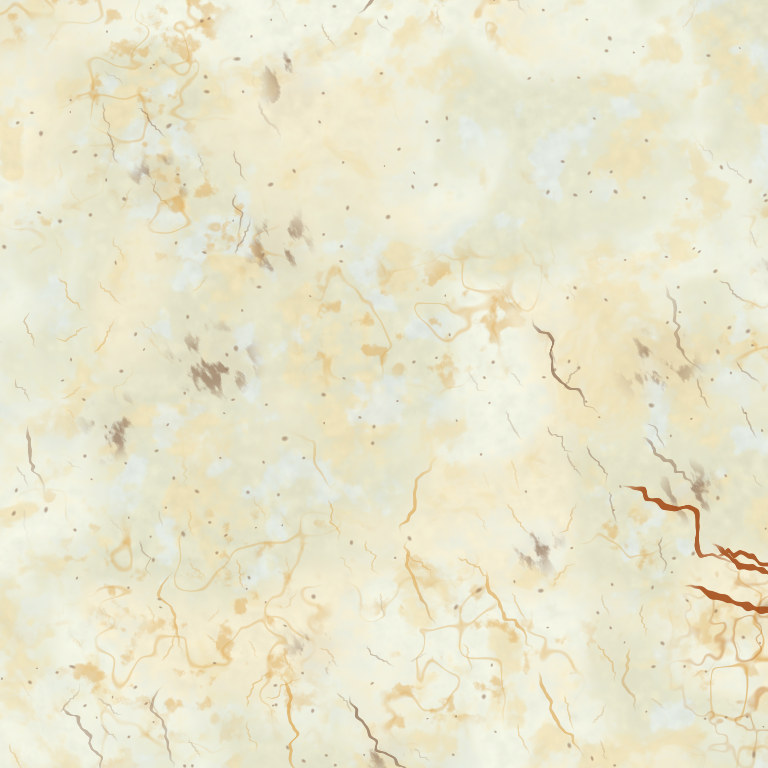
This texture is drawn by a WebGL 1 fragment shader. Its source:

```glsl
precision highp float;
// Pale cream marble: warped noise clouds in milk, cream, sage and sand,
// overlaid with ochre webs, streaky brown smudges, specks and scattered
// tapering cracks, with a few strong rust veins near the lower right.
uniform vec2 u_resolution;

const vec3 MILK = vec3(0.945, 0.952, 0.890);
const vec3 CREAM = vec3(0.948, 0.922, 0.815);
const vec3 SAGE = vec3(0.888, 0.888, 0.785);
const vec3 SAND = vec3(0.925, 0.870, 0.700);
const vec3 MIST = vec3(0.890, 0.925, 0.920);
const vec3 OCHRE = vec3(0.870, 0.660, 0.330);
const vec3 BROWN = vec3(0.560, 0.430, 0.330);
const vec3 RUST = vec3(0.640, 0.290, 0.090);

float hash(vec2 p) {
  return fract(sin(dot(p, vec2(127.1, 311.7))) * 43758.5453);
}

float noise(vec2 p) {
  vec2 i = floor(p), f = fract(p);
  f = f * f * (3.0 - 2.0 * f);
  return mix(mix(hash(i), hash(i + vec2(1.0, 0.0)), f.x),
             mix(hash(i + vec2(0.0, 1.0)), hash(i + 1.0), f.x), f.y);
}

float fbm(vec2 p) {
  float sum = 0.0, amp = 0.516;
  for (int i = 0; i < 5; i++) {
    sum += amp * noise(p);
    p = mat2(1.6, 1.2, -1.2, 1.6) * p + 7.3;
    amp *= 0.5;
  }
  return sum;
}

// Thin winding lines along the middle level of a noise field
float web(vec2 p, float width) {
  float level = 0.7 * noise(p) + 0.3 * noise(p * 2.3 + 5.0);
  return 1.0 - smoothstep(0.0, width, abs(level - 0.5));
}

// Crooked line from start to end, thinning towards its tips
float strand(vec2 p, vec2 start, vec2 end, float width, float soft, float seed) {
  float len = distance(start, end);
  vec2 dir = (end - start) / len, q = p - start;
  float t = dot(q, dir) / len;
  float side = dot(q, vec2(-dir.y, dir.x));
  side += len * 0.20 * (noise(vec2(t * 4.0, seed * 91.0)) - 0.5);
  side += len * 0.07 * (noise(vec2(t * 15.0, seed * 57.0)) - 0.5);
  float taper = smoothstep(0.0, 0.15, t) * (1.0 - smoothstep(0.6, 1.0, t));
  float thickness = width * taper * (0.3 + noise(vec2(t * 18.0, seed * 33.0)));
  return sqrt(taper) * (1.0 - smoothstep(thickness, thickness + soft, abs(side)));
}

// One random strand per grid cell, mostly falling steeply to the right
float cracks(vec2 p, float width, float soft, float chance) {
  float sum = 0.0;
  for (int y = -1; y <= 1; y++) {
    for (int x = -1; x <= 1; x++) {
      vec2 cell = floor(p) + vec2(float(x), float(y));
      float seed = hash(cell + 3.7);
      float angle = -1.05 + 0.8 * (hash(cell + 8.1) - 0.5);
      angle += 1.9 * step(0.78, hash(cell + 21.3));
      vec2 reach = (0.2 + 0.3 * seed) * vec2(cos(angle), sin(angle));
      vec2 mid = cell + 0.2 + 0.6 * vec2(hash(cell + 1.3), hash(cell + 5.9));
      float strength = step(hash(cell + 13.7), chance) * (0.35 + 0.65 * seed);
      sum = max(sum, strength * strand(p, mid - reach, mid + reach, width, soft, seed));
    }
  }
  return sum;
}

// Soft round patches, at most one per grid cell
float spots(vec2 p, float radius, float chance) {
  float sum = 0.0;
  for (int y = -1; y <= 1; y++) {
    for (int x = -1; x <= 1; x++) {
      vec2 cell = floor(p) + vec2(float(x), float(y));
      vec2 mid = cell + vec2(hash(cell + 2.9), hash(cell + 6.4));
      float size = radius * (0.5 + 0.5 * hash(cell + 4.2));
      float patch_ = 1.0 - smoothstep(0.2 * size, size, distance(p, mid));
      sum = max(sum, step(hash(cell + 17.1), chance) * patch_);
    }
  }
  return sum;
}

vec3 clouds(vec2 p) {
  vec2 warp = vec2(fbm(p * 5.0), fbm(p * 5.0 + 19.0)) - 0.5;
  vec2 q = p + 0.16 * warp;
  float grain = fbm(p * 75.0) - 0.5;
  float sage = smoothstep(0.43, 0.66, fbm(q * 6.0 + 31.0) + 0.25 * grain);
  vec3 color = mix(MILK, CREAM, smoothstep(0.40, 0.58, fbm(q * 5.0) + 0.25 * grain));
  color = mix(color, SAGE, 0.85 * sage);
  color = mix(color, SAND, 0.75 * smoothstep(0.55, 0.74, fbm(q * 17.0 + 47.0) + 0.3 * grain));
  color = mix(color, MIST, 0.7 * sage * smoothstep(0.55, 0.70, fbm(p * 28.0 + 71.0)));
  return color + 0.075 * grain;
}

void main() {
  vec2 p = gl_FragCoord.xy / u_resolution.y;
  float soft = max(0.0016, 1.0 / u_resolution.y);
  vec2 bent = p + 0.02 * (vec2(noise(p * 25.0), noise(p * 25.0 + 9.0)) - 0.5);
  vec3 color = clouds(p);

  // Ochre stains and hairline webs, densest in the rusty corner
  float corner = 1.0 - smoothstep(0.03, 0.17, length((bent - vec2(0.98, 0.14)) * vec2(1.2, 0.9)));
  float stain = smoothstep(0.50, 0.70, fbm(p * 7.0 + 83.0));
  float flecks = smoothstep(0.58, 0.74, fbm(p * 48.0 + 12.0));
  color = mix(color, OCHRE, 0.45 * flecks * max(stain, 0.8 * corner));
  color = mix(color, OCHRE, web(bent * 19.0, 0.035) * max(0.38 * stain, 0.65 * corner));
  color = mix(color, mix(OCHRE, RUST, 0.4), 0.5 * corner * web(bent * 33.0 + 40.0, 0.06));

  // Brown smudges broken into streaks along the crack direction
  vec2 streak = mat2(0.5, 0.87, -0.87, 0.5) * p * vec2(1.0, 1.0);
  float smudge = spots(bent * 4.5 + 2.0, 0.32, 0.42);
  float marks = smoothstep(0.56, 0.72, fbm(streak.yx * vec2(65.0, 36.0)));
  color = mix(color, BROWN, smudge * (0.06 + 0.60 * marks));
  color = mix(color, BROWN, 0.55 * spots(bent * 34.0, 0.14, 0.22));

  // Scattered cracks, tinted between brown and ochre
  vec3 tint = mix(BROWN, OCHRE, smoothstep(0.40, 0.62, noise(p * 6.0 + 53.0)));
  float region = smoothstep(0.32, 0.58, fbm(p * 4.0 + 64.0));
  color = mix(color, tint, 0.75 * region * cracks(p * 6.5, 0.010, soft * 6.5, 0.62));
  color = mix(color, tint, 0.48 * region * cracks(p * 17.0 + 7.0, 0.006, soft * 17.0, 0.55));

  // Main rust veins
  float vein = strand(p, vec2(0.815, 0.375), vec2(0.965, 0.265), 0.0035, soft, 0.23);
  vein = max(vein, strand(p, vec2(0.925, 0.288), vec2(1.05, 0.240), 0.0035, soft, 0.61));
  vein = max(vein, strand(p, vec2(0.930, 0.280), vec2(1.06, 0.270), 0.0025, soft, 0.37));
  vein = max(vein, strand(p, vec2(0.890, 0.235), vec2(1.06, 0.200), 0.0045, soft, 0.82));
  color = mix(color, RUST, 0.88 * vein);

  gl_FragColor = vec4(clamp(color, 0.0, 1.0), 1.0);
}
```
